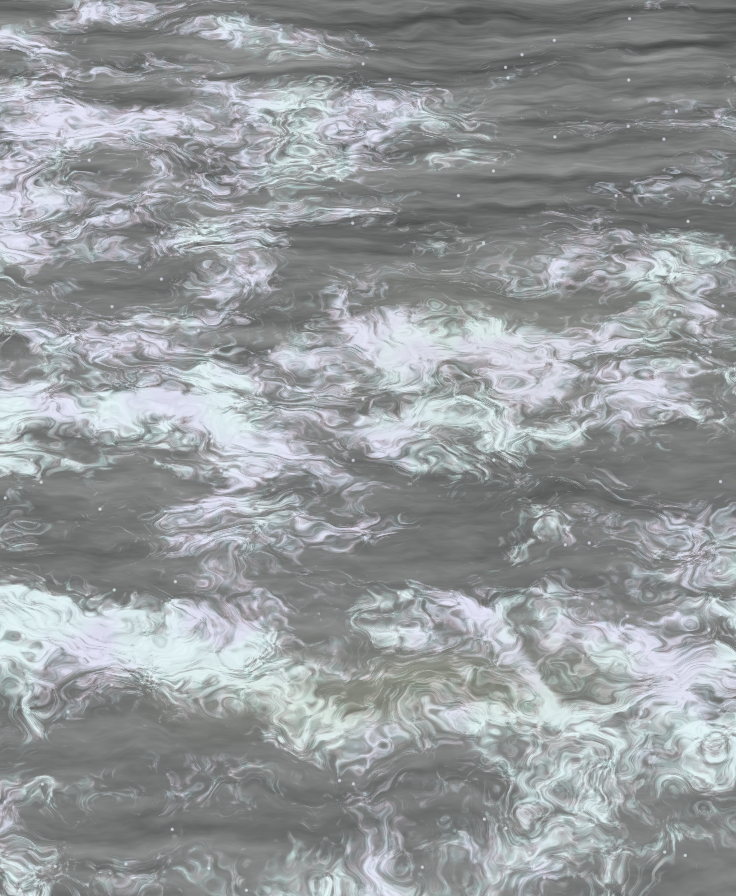
Write a Shadertoy shader that draws this texture.

```glsl
// Churning grey river rapids with crumbly white foam, crests and dark streaks.
#define FOAM_LEVEL 0.20
#define CLUMP_GAIN 2.3
#define GRAIN_GAIN 1.25
#define VEIN_GAIN 0.36
#define WATER_GREY vec3(0.475, 0.482, 0.480)
#define FOAM_LAVENDER vec3(0.86, 0.865, 0.935)
#define FOAM_MINT vec3(0.86, 0.925, 0.935)
#define SILT_OLIVE vec3(0.60, 0.62, 0.54)

float hash(vec2 p) {
    vec3 q = fract(vec3(p.xyx) * 0.1031);
    q += dot(q, q.yzx + 33.33);
    return fract((q.x + q.y) * q.z);
}

float noise(vec2 p) {
    vec2 i = floor(p), f = fract(p);
    f = f * f * (3.0 - 2.0 * f);
    return mix(mix(hash(i), hash(i + vec2(1, 0)), f.x),
               mix(hash(i + vec2(0, 1)), hash(i + vec2(1, 1)), f.x), f.y);
}

float fbm(vec2 p, int octaves) {
    float sum = 0.0, amp = 0.5, total = 0.0;
    for (int k = 0; k < octaves; k++) {
        sum += amp * noise(p);
        total += amp;
        amp *= 0.55;
        p = mat2(1.6, 1.2, -1.2, 1.6) * p + 17.3;
    }
    return sum / total;
}

// Soft elliptical region
float patchAt(vec2 p, vec2 center, vec2 radius) {
    vec2 d = (p - center) / radius;
    return exp(-dot(d, d));
}

// Bright ridge at height y0, sharp above and trailing below
float crest(vec2 p, float y0, float x0, float x1) {
    float d = p.y - y0;
    float width = d > 0.0 ? 0.011 : 0.021;
    float span = smoothstep(x0 - 0.03, x0 + 0.03, p.x)
               * (1.0 - smoothstep(x1 - 0.03, x1 + 0.03, p.x));
    return span * exp(-d * d / (width * width));
}

// Broad layout of foamy (positive) and calm (negative) water
float foamRegions(vec2 p) {
    float d = 0.0;
    d += 0.42 * patchAt(p, vec2(0.13, 0.84), vec2(0.28, 0.08));
    d += 0.36 * patchAt(p, vec2(0.20, 0.55), vec2(0.32, 0.10));
    d += 0.30 * patchAt(p, vec2(0.62, 0.62), vec2(0.22, 0.06));
    d += 0.85 * patchAt(p, vec2(0.08, 0.275), vec2(0.30, 0.048));
    d += 0.65 * patchAt(p, vec2(0.80, 0.20), vec2(0.15, 0.09));
    d -= 0.50 * patchAt(p, vec2(0.66, 0.95), vec2(0.42, 0.09));
    d -= 0.35 * patchAt(p, vec2(0.55, 0.75), vec2(0.45, 0.07));
    d -= 0.45 * patchAt(p, vec2(0.65, 0.44), vec2(0.25, 0.06));
    d -= 0.45 * patchAt(p, vec2(0.04, 0.39), vec2(0.17, 0.055));
    d -= 0.35 * patchAt(p, vec2(0.40, 0.08), vec2(0.30, 0.04));
    d -= 0.30 * patchAt(p, vec2(0.18, 0.17), vec2(0.20, 0.04));
    return d;
}

void mainImage(out vec4 fragColor, in vec2 fragCoord) {
    vec2 p = fragCoord / iResolution.y;

    // Flatten the ripples with distance and bend them with turbulence
    vec2 flow = vec2(p.x, p.y + 0.8 * p.y * p.y);
    vec2 bend = vec2(fbm(flow * 8.0, 4), fbm(flow * 8.0 + 41.0, 4)) - 0.5;
    vec2 swirl = flow + 0.10 * bend;
    vec2 q = p + vec2(0.08, 0.09) * bend;

    // Foam: regions, clumps, thin veins, crumbly grain and two breaking crests
    float regions = foamRegions(q);
    float clumps = fbm(swirl * vec2(8.0, 13.0) + 5.0, 5) - 0.5;
    float grain = fbm(flow * vec2(62.0, 78.0) + 30.0 * bend, 4) - 0.5;
    float ridge = 1.0 - abs(2.0 * fbm(swirl * vec2(6.0, 9.0) + 71.0, 4) - 1.0);
    float veins = smoothstep(0.86, 0.99, ridge) * smoothstep(-0.35, 0.1, regions);
    float lowFall = max(q.x - 0.45, 0.0);
    float lowCrest = 0.36 + 0.25 * max(0.35 - q.x, 0.0) - 4.5 * lowFall * lowFall;
    float crests = crest(q, lowCrest, 0.20, 0.64)
                 + crest(q, 0.545 - 0.35 * (q.x - 0.18), 0.18, 0.41);
    float amount = FOAM_LEVEL + regions + CLUMP_GAIN * clumps + GRAIN_GAIN * grain
                 + VEIN_GAIN * veins + 0.65 * crests;
    float foam = smoothstep(0.0, 1.08, amount);

    // Water: long streaks, fine ripples and darker calm hollows
    float streaks = fbm(swirl * vec2(7.0, 38.0), 5) - 0.5;
    float ripples = fbm(flow * vec2(45.0, 110.0) + 9.0, 3) - 0.5;
    float hollow = smoothstep(0.05, 0.5, -regions);
    float far = smoothstep(0.55, 0.95, p.y);
    float shade = (0.20 + 0.22 * far) * streaks + 0.08 * ripples - 0.06 * hollow;
    vec3 color = WATER_GREY + shade;

    // Silty patch under the breaking wave, fainter in the spray
    float silt = 0.75 * patchAt(q, vec2(0.47, 0.23), vec2(0.20, 0.045))
               + 0.25 * patchAt(q, vec2(0.58, 0.61), vec2(0.22, 0.08));
    color = mix(color, SILT_OLIVE + 0.3 * grain, silt * 0.7);

    // Foam tint drifts between lavender and mint with faint warm flecks
    float mint = smoothstep(0.38, 0.62, fbm(p * 12.0 + 23.0, 3) + 0.15 - 0.3 * p.y);
    vec3 white = mix(FOAM_LAVENDER, FOAM_MINT, mint);
    white = mix(white, SILT_OLIVE + 0.18, 0.6 * silt);
    float fleck = fbm(p * 95.0 + 3.0, 2) - 0.5;
    color = mix(color, white + 0.12 * grain, foam);
    color += vec3(0.14, -0.06, -0.03) * fleck * foam * (1.0 - foam) * 2.0;

    // Sparse droplets
    vec2 cell = floor(p * 75.0);
    vec2 spot = 0.3 + 0.4 * vec2(hash(cell + 7.0), hash(cell + 19.0));
    float drop = 1.0 - smoothstep(0.06, 0.20, length(fract(p * 75.0) - spot));
    color = mix(color, white, 0.8 * drop * step(0.975, hash(cell)));

    fragColor = vec4(clamp(color, 0.0, 1.0), 1.0);
}
```
